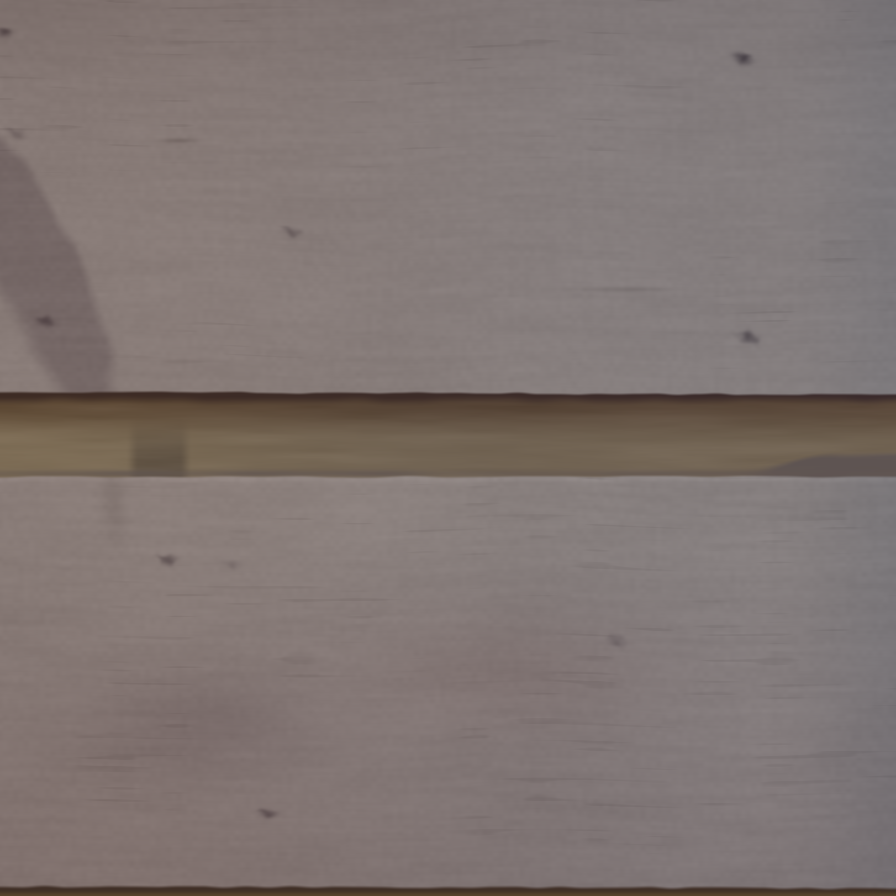
A three.js fragment shader for this texture:

```glsl
varying vec2 vUv;

float hash(vec2 p) {
  return fract(sin(dot(p, vec2(127.1, 311.7))) * 43758.5453);
}

float noise(vec2 p) {
  vec2 cell = floor(p), f = fract(p);
  f = f * f * (3.0 - 2.0 * f);
  return mix(mix(hash(cell), hash(cell + vec2(1.0, 0.0)), f.x),
             mix(hash(cell + vec2(0.0, 1.0)), hash(cell + 1.0), f.x), f.y);
}

float fbm(vec2 p) {
  float sum = 0.0, amp = 0.5;
  for (int i = 0; i < 4; i++) {
    sum += amp * noise(p);
    p = p * 2.03 + 17.3;
    amp *= 0.5;
  }
  return sum;
}

// Soft elliptical patch, one at its centre
float blob(vec2 p, vec2 centre, vec2 radius) {
  vec2 d = (p - centre) / radius;
  return exp(-dot(d, d));
}

// Small ragged fleck with a slight tail to the side
float fleck(vec2 p, vec2 centre) {
  vec2 q = p + 0.006 * (vec2(noise(p * 110.0), noise(p * 110.0 + 40.0)) - 0.5);
  return blob(q, centre, vec2(0.008, 0.005)) + 0.35 * blob(q, centre + vec2(-0.006, 0.004), vec2(0.008, 0.003));
}

vec3 paintedBoard(vec2 p) {
  vec3 color = mix(vec3(0.535, 0.484, 0.468), vec3(0.523, 0.497, 0.499), smoothstep(0.05, 0.9, p.x));

  // Broad unevenness of light and paint
  color += vec3(0.012, 0.012, 0.008) * blob(p, vec2(0.55, 0.47), vec2(0.5, 0.12));
  color -= vec3(0.035, 0.037, 0.035) * smoothstep(0.78, 1.05, p.y) * (1.0 - 0.4 * p.x);
  color -= vec3(0.025, 0.034, 0.032) * smoothstep(0.42, 0.0, p.y);
  color -= vec3(0.05, 0.035, 0.022) * smoothstep(0.85, 1.05, p.x);
  color -= vec3(0.035, 0.038, 0.032) * blob(p, vec2(0.23, 0.19), vec2(0.13, 0.06));
  color -= vec3(0.014, 0.026, 0.027) * blob(p, vec2(0.57, 0.25), vec2(0.17, 0.07));
  color += 0.035 * (fbm(p * vec2(5.0, 9.0)) - 0.47);

  // Horizontal brush grain and sparse dark scratches
  vec2 grain = p + vec2(0.0, 0.012 * noise(p * vec2(5.0, 3.0)));
  color += 0.032 * (fbm(grain * vec2(12.0, 130.0)) - 0.47);
  color += 0.014 * (noise(p * 170.0) - 0.5);
  float scratch = smoothstep(0.78, 0.95, noise(grain * vec2(15.0, 210.0)));
  color -= 0.025 * scratch * smoothstep(0.5, 0.7, noise(p * 7.0 + 4.0));

  // Curved stain on the left
  float wobble = 0.012 * (noise(p * 28.0) - 0.5);
  float rightEdge = 0.125 - 1.5 * pow(p.y - 0.56, 2.0) + wobble;
  float leftEdge = 0.065 - 0.58 * (p.y - 0.5635) + wobble;
  float stain = smoothstep(0.009, -0.009, p.x - rightEdge) * smoothstep(-0.015, 0.015, p.x - leftEdge);
  color -= vec3(0.075, 0.078, 0.068) * stain * step(0.52, p.y);
  color -= 0.035 * blob(p, vec2(0.126, 0.445), vec2(0.014, 0.045));

  // Flecks
  float marks = fleck(p, vec2(0.831, 0.934)) + 0.8 * fleck(p, vec2(0.837, 0.623));
  marks += 0.8 * fleck(p, vec2(0.004, 0.964)) + 0.5 * fleck(p, vec2(0.326, 0.741));
  marks += 0.6 * fleck(p, vec2(0.053, 0.640)) + 0.7 * fleck(p, vec2(0.189, 0.375));
  marks += 0.7 * fleck(p, vec2(0.300, 0.090)) + 0.3 * fleck(p, vec2(0.260, 0.369));
  marks += 0.35 * fleck(p, vec2(0.690, 0.283)) + 0.4 * fleck(p, vec2(0.018, 0.850));
  color -= vec3(0.2, 0.2, 0.18) * marks;
  color -= 0.07 * blob(p, vec2(0.2, 0.843), vec2(0.018, 0.003));
  return color - 0.045 * blob(p, vec2(0.7, 0.677), vec2(0.05, 0.003));
}

vec3 grooveWood(vec2 p) {
  float depth = (0.56 - p.y) / 0.09;
  vec3 color = mix(vec3(0.34, 0.27, 0.215), vec3(0.45, 0.395, 0.33), smoothstep(0.1, 0.62, depth));
  color += vec3(0.035, 0.025, 0.0) * (1.0 - smoothstep(0.0, 0.55, p.x));
  color += 0.07 * (fbm(p * vec2(8.0, 90.0)) - 0.47);

  // Stain, bare grey patch and greyish lower rim
  float smear = smoothstep(0.14, 0.155, p.x) * smoothstep(0.215, 0.2, p.x);
  color -= vec3(0.1, 0.09, 0.065) * smear * smoothstep(0.54, 0.48, p.y);
  float patchTop = 0.472 + 0.023 * smoothstep(0.83, 0.93, p.x) + 0.008 * (noise(p * vec2(18.0, 60.0)) - 0.5);
  float bare = smoothstep(0.82, 0.87, p.x) * smoothstep(0.004, -0.004, p.y - patchTop);
  color = mix(color, vec3(0.35, 0.315, 0.32), 0.8 * bare);
  float rim = blob(p, vec2(p.x, 0.4715), vec2(1.0, 0.004));
  color = mix(color, vec3(0.38, 0.335, 0.32), rim * (0.25 + 0.6 * noise(p * vec2(14.0, 3.0))));

  // Shadow under the upper board
  vec3 shadow = mix(vec3(0.24, 0.17, 0.14), vec3(0.225, 0.165, 0.17), p.x);
  return mix(shadow, color, smoothstep(0.543, 0.555, 1.102 - p.y + 0.003 * (noise(vec2(p.x * 30.0, 2.0)) - 0.5)));
}

void main() {
  vec2 p = vUv;
  float upperEdge = 0.5625 - 0.003 * p.x + 0.002 * (noise(vec2(p.x * 45.0, 7.0)) - 0.5);
  float lowerEdge = 0.468 + 0.002 * (noise(vec2(p.x * 24.0, 3.0)) - 0.5);
  float groove = smoothstep(0.002, -0.002, p.y - upperEdge) * smoothstep(-0.002, 0.002, p.y - lowerEdge);
  vec3 color = mix(paintedBoard(p), grooveWood(p), groove);

  // Pale lip on the lower board, then the next gap at the bottom
  color += 0.025 * blob(p, vec2(p.x, lowerEdge - 0.003), vec2(1.0, 0.003));
  float gapEdge = 0.0105 - 0.002 * p.x + 0.002 * (noise(vec2(p.x * 40.0, 11.0)) - 0.5);
  vec3 gapColor = mix(vec3(0.34, 0.26, 0.17), vec3(0.25, 0.185, 0.15), smoothstep(0.0, 0.007, p.y));
  color = mix(color, gapColor, smoothstep(0.0025, -0.0025, p.y - gapEdge));
  gl_FragColor = vec4(color, 1.0);
}
```
